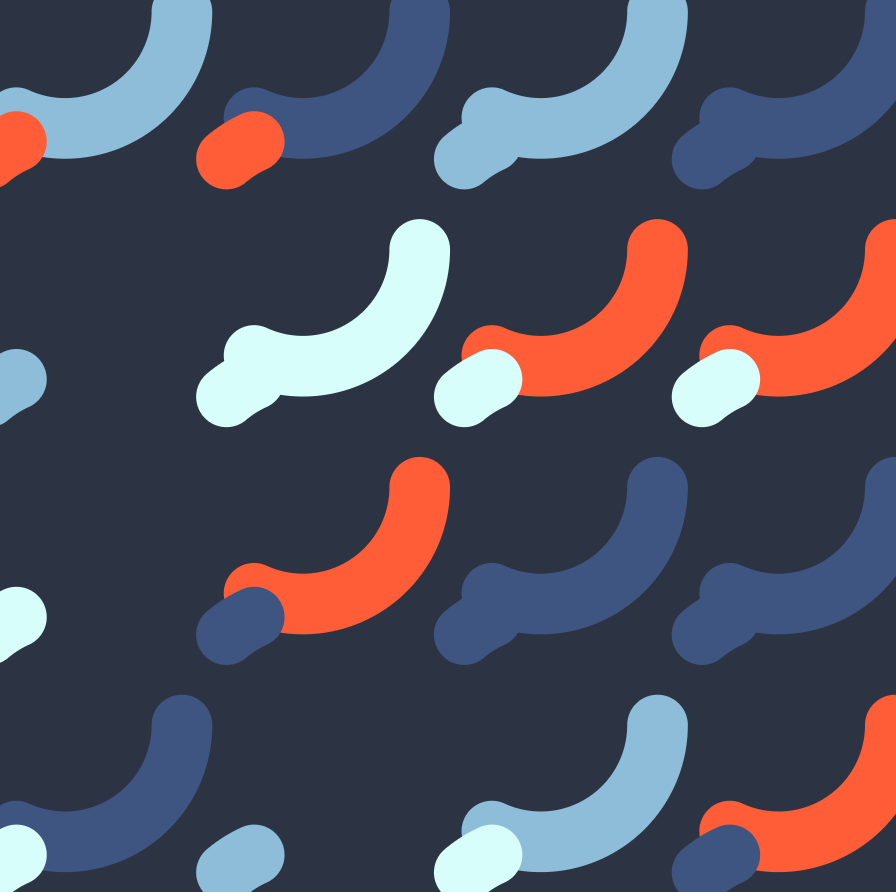
Reproduce this pattern procedurally as a WebGL 2 fragment shader.

```glsl
#version 300 es
precision highp float;

uniform vec2 u_resolution;
out vec4 fragColor;

// Layout: PERIOD is in canvas widths, all other lengths are in periods
const float PERIOD = 0.2654;
const vec2 ORIGIN = vec2(0.274, 0.049);   // first arc centre, from the top left
const float HALF_STROKE = 0.1275;
const float ARC_RADIUS = 0.491;
const float STUB_RADIUS = 0.498;

// Middle direction and half opening of each stroke, in radians, y downwards
const vec2 ARC_SPAN = vec2(1.0014, 1.0014);
const vec2 STUB_SPAN = vec2(-2.134, 0.139);

// Reach of one motif to the left of and above its arc centre
const vec2 REACH = vec2(0.46, 0.14);

const vec3 SLATE = vec3(0.174, 0.204, 0.263);
const vec3 NAVY = vec3(0.240, 0.335, 0.502);
const vec3 CORAL = vec3(1.000, 0.365, 0.220);
const vec3 SKY = vec3(0.555, 0.740, 0.855);
const vec3 ICE = vec3(0.848, 0.995, 0.985);
const vec3 PALETTE[5] = vec3[5](SLATE, NAVY, CORAL, SKY, ICE);

// Palette index per cell of a 4 by 4 block, rows from the top
const int ARC_INK[16] = int[16](
    3, 1, 3, 1,
    0, 4, 2, 2,
    0, 2, 1, 1,
    1, 0, 3, 2);
const int STUB_INK[16] = int[16](
    2, 2, 3, 1,
    3, 4, 4, 4,
    4, 1, 1, 1,
    4, 3, 4, 1);

// Signed distance to a round-capped arc centred on the origin
float arcDistance(vec2 p, float radius, vec2 span) {
    float c = cos(span.x), s = sin(span.x);
    p = vec2(c * p.x + s * p.y, abs(c * p.y - s * p.x));
    vec2 tip = radius * vec2(cos(span.y), sin(span.y));
    bool inside = atan(p.y, p.x) < span.y;
    return (inside ? abs(length(p) - radius) : distance(p, tip)) - HALF_STROKE;
}

float coverage(float dist, float pixel) {
    return clamp(0.5 - dist / pixel, 0.0, 1.0);
}

void main() {
    vec2 fromTop = vec2(gl_FragCoord.x, u_resolution.y - gl_FragCoord.y);
    vec2 p = fromTop / (u_resolution.x * PERIOD) - ORIGIN;
    float pixel = 1.0 / (u_resolution.x * PERIOD);
    vec2 home = floor(p + REACH);
    vec3 color = SLATE;

    // A motif is wider than its cell, so include the left neighbour
    for (int i = -1; i <= 0; i++) {
        vec2 cell = home + vec2(float(i), 0.0);
        vec2 local = p - cell;
        ivec2 id = ivec2(cell) & 3;
        int slot = id.y * 4 + id.x;

        int arcInk = ARC_INK[slot];
        if (arcInk > 0) {
            float arc = arcDistance(local, ARC_RADIUS, ARC_SPAN);
            color = mix(color, PALETTE[arcInk], coverage(arc, pixel));
        }

        // The stub bends around the arc centre one row below
        float stub = arcDistance(local - vec2(0.0, 1.0), STUB_RADIUS, STUB_SPAN);
        color = mix(color, PALETTE[STUB_INK[slot]], coverage(stub, pixel));
    }

    fragColor = vec4(color, 1.0);
}
```
